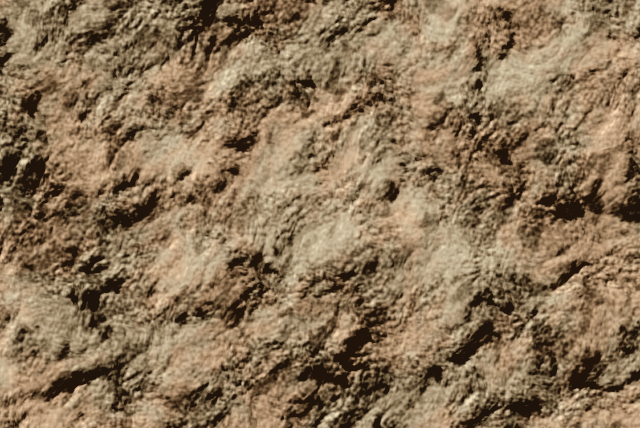
Reproduce this texture procedurally as a Shadertoy shader.

```glsl
// Rough weathered granite lit by low sun from the upper left.
// Billowed gradient noise gives a lumpy height field; its slope, cast shadows
// and mineral patches add up to one tone, which is looked up in a colour ramp.

#define LUMP_SCALE 5.5      // largest lumps per canvas height
#define FELDSPAR_SCALE 8.0  // smooth pale patches per canvas height
#define GRAIN_SCALE 105.0   // finest grains per canvas height
#define SUN_DIR vec2(-0.62, 0.78)
#define SUN_SLOPE 7.8       // steeper sun, shorter shadows
#define RELIEF 0.75         // weight of slope shading
#define SHADOW_DEPTH 2.3
#define MICA_DEPTH 1.2
#define BRIGHTNESS 0.2
#define CONTRAST 1.4

// Colours from crevice to sunlit crystal, and their place on the tone scale
const vec3 TONES[6] = vec3[6](
    vec3(0.12, 0.075, 0.04), vec3(0.31, 0.23, 0.14), vec3(0.45, 0.36, 0.25),
    vec3(0.58, 0.49, 0.37), vec3(0.70, 0.60, 0.48), vec3(0.82, 0.74, 0.62));
const float KNOTS[6] = float[6](0.035, 0.135, 0.30, 0.51, 0.74, 0.93);

vec2 gradientAt(vec2 cell) {
    float angle = 6.2832 * fract(sin(dot(cell, vec2(127.1, 311.7))) * 43758.5);
    return vec2(cos(angle), sin(angle));
}

// Gradient noise, standard deviation about 0.2
float noise(vec2 p) {
    vec2 i = floor(p), f = p - i;
    vec2 u = f * f * f * (f * (f * 6.0 - 15.0) + 10.0);
    vec2 e = vec2(1.0, 0.0);
    float bottom = mix(dot(gradientAt(i), f),
                       dot(gradientAt(i + e.xy), f - e.xy), u.x);
    float top = mix(dot(gradientAt(i + e.yx), f - e.yx),
                    dot(gradientAt(i + e.xx), f - e.xx), u.x);
    return mix(bottom, top, u.y);
}

// Stretches features along the rising diagonal and bends them
vec2 rockSpace(vec2 p) {
    vec2 q = vec2(dot(p, vec2(0.71, 0.71)) * 0.85,
                  dot(p, vec2(-0.71, 0.71)) * 1.15);
    return q + 0.035 * vec2(noise(p * 7.0 + 3.7), noise(p * 7.0 + 41.3));
}

// Broad swells, then rounded lumps parted by sharp creases
float height(vec2 p, float roughness) {
    const mat2 turn = mat2(0.8, 0.6, -0.6, 0.8);
    vec2 q = rockSpace(p) * LUMP_SCALE;
    float h = noise(q);
    float amplitude = 0.5;
    for (int i = 0; i < 4; i++) {
        q = turn * q * 2.03 + 17.3;
        float n = noise(q);
        h += 1.3 * roughness * amplitude * sqrt(n * n + 0.002);
        amplitude *= 0.5;
    }
    return h;
}

// How far the ground towards the sun rises above the light ray
float castShadow(vec2 p, float h, float roughness) {
    float rise = 0.0;
    for (int i = 1; i <= 6; i++) {
        float reach = 0.008 * float(i);
        float ahead = height(p + SUN_DIR * reach, roughness);
        rise = max(rise, ahead - h - SUN_SLOPE * reach);
    }
    return smoothstep(0.0, 0.2, rise);
}

vec3 toneColour(float t) {
    vec3 colour = TONES[0];
    for (int i = 1; i < 6; i++) {
        float blend = (t - KNOTS[i - 1]) / (KNOTS[i] - KNOTS[i - 1]);
        colour = mix(colour, TONES[i], clamp(blend, 0.0, 1.0));
    }
    return colour * (1.0 + 0.2 * smoothstep(0.92, 1.0, t));
}

void mainImage(out vec4 fragColor, in vec2 fragCoord) {
    vec2 p = fragCoord / iResolution.y + 2.0;
    vec2 q = rockSpace(p);

    // Minerals: pale feldspar, dark mica clusters, fine grains
    float region = noise(p * 2.5 + 9.1);
    float ragged = 0.3 * noise(q * 38.0);
    float feldspar = smoothstep(-0.1, 0.15, noise(q * FELDSPAR_SCALE + 5.3) + ragged);
    float mica = smoothstep(0.2, 0.38, noise(q * 15.0 + 23.0) + ragged - 0.3 * region);
    float roughness = mix(1.25, 0.75, feldspar) - 0.6 * region;
    float grain = noise(p * GRAIN_SCALE) + 0.5 * noise(p * GRAIN_SCALE * 0.5 + 7.0);

    // Sunlight on the relief
    float h = height(p, roughness);
    float slope = (h - height(p + SUN_DIR * 0.006, roughness)) / 0.062;
    float shadow = castShadow(p, h, roughness);

    float tone = BRIGHTNESS + RELIEF * slope + 0.9 * (feldspar - 0.5)
               + 1.4 * region + 1.5 * roughness * grain
               - SHADOW_DEPTH * shadow - MICA_DEPTH * mica;
    vec3 colour = toneColour(1.0 / (1.0 + exp(-CONTRAST * tone)));

    // Rusty and greyish stains
    float stain = noise(q * 5.0 + 61.0) + 0.5 * noise(q * 24.0 + 13.0);
    colour *= mix(vec3(0.98, 1.01, 1.01), vec3(1.03, 0.98, 0.95),
                  smoothstep(-0.25, 0.3, stain));
    fragColor = vec4(colour, 1.0);
}
```
